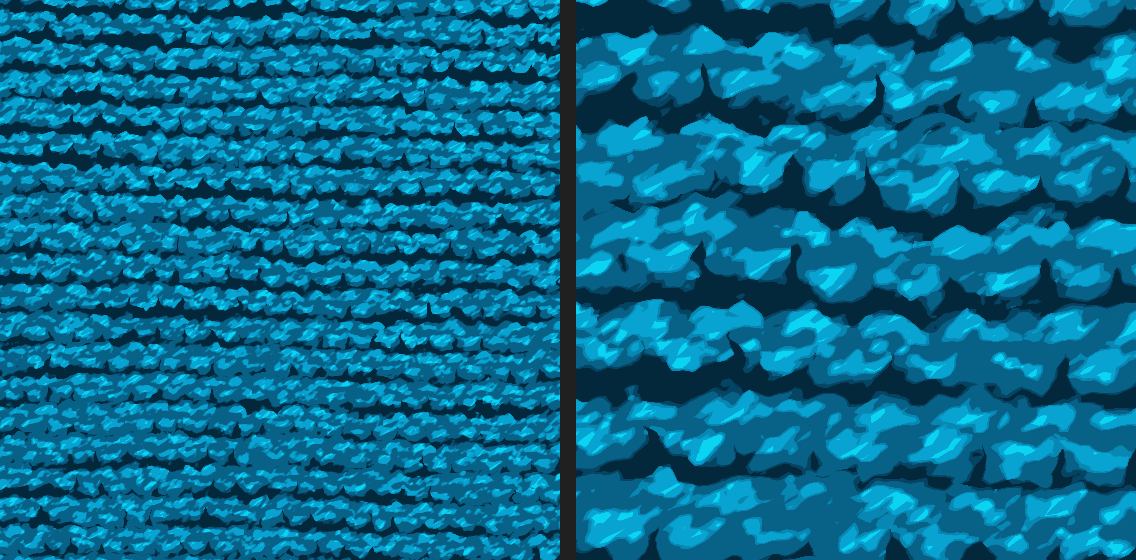
Left: the whole. Right: its middle third, enlarged.
Write a WebGL 2 fragment shader that draws this texture.

```glsl
#version 300 es
precision highp float;
// Garter-stitch knit in flat, posterised blues. Each ridge carries an upper line
// of arched loops and a lower line of hanging loops, set half a stitch apart.
// Triangle-interpolated noise cuts all edges into slanted, angular yarn facets.
uniform vec2 u_resolution;
out vec4 outColor;

const float STITCHES = 20.6;
const float RIDGES = 18.55;
const vec3 GAP = vec3(0.015, 0.155, 0.23);
const vec3 SHADE = vec3(0.02, 0.27, 0.39);
const vec3 YARN = vec3(0.03, 0.38, 0.53);
const vec3 SHEEN = vec3(0.03, 0.53, 0.70);
const vec3 LIGHT = vec3(0.03, 0.64, 0.82);
const vec3 GLINT = vec3(0.04, 0.83, 0.95);

float hash(vec2 p) {
  vec3 q = fract(p.xyx * vec3(0.1031, 0.1030, 0.0973));
  q += dot(q, q.yzx + 33.33);
  return fract((q.x + q.y) * q.z);
}

// Noise that is linear inside each triangle, so its contours are polygons.
float facets(vec2 p) {
  p += (p.x + p.y) * 0.366;
  vec2 cell = floor(p), f = fract(p);
  vec2 side = f.x > f.y ? vec2(1.0, 0.0) : vec2(0.0, 1.0);
  float high = max(f.x, f.y), low = min(f.x, f.y);
  return hash(cell) * (1.0 - high) + hash(cell + side) * (high - low)
       + hash(cell + 1.0) * low;
}

// Facets stretched along a slanted yarn direction.
float fibres(vec2 p, float angle, vec2 scale) {
  float c = cos(angle), s = sin(angle);
  return facets(vec2(c * p.x + s * p.y, c * p.y - s * p.x) * scale);
}

// Angular displacement of a point, centred on zero.
vec2 jitter(vec2 p, float scale, float amount) {
  return amount * (vec2(facets(p * scale), facets(p * scale + 43.7)) - 0.5);
}

// One line of loops: positive inside a loop; bend > 0 arches, bend < 0 hangs.
float loops(float x, float v, float height, float bend, float seed) {
  vec2 id = vec2(floor(x), seed);
  float lean = hash(id) - 0.5, lift = hash(id + 37.0) - 0.5;
  float size = mix(0.85, 1.12, hash(id + 71.0));
  vec2 d = vec2(fract(x) - 0.5 - 0.08 * lift, v - height - 0.06 * lift);
  d.y += bend * d.x * d.x + 0.2 * lean * d.x;
  return 1.0 - length(d / (size * vec2(0.46, 0.17)));
}

// Zero at the middle of a loop, one between two loops.
float scallop(float x) {
  float d = 2.0 * fract(x) - 1.0;
  return d * d;
}

float mask(float field, float soft) {
  return smoothstep(-soft, soft, field);
}

void main() {
  vec2 uv = gl_FragCoord.xy / u_resolution;
  float pixel = 1.0 / min(u_resolution.x, u_resolution.y);

  // Ridges sag to the right and wander; small jitter makes edges ragged.
  vec2 p = uv + jitter(uv, 16.0, 0.012) + jitter(uv + 7.0, 72.0, 0.011);
  p.y += 0.02 * uv.x + 0.003 * sin(9.0 * uv.x + 5.0 * uv.y);
  float row = p.y * RIDGES + 0.73;
  float ridge = floor(row), v = fract(row);
  float x = p.x * STITCHES + 0.83 + 0.3 * (hash(vec2(ridge, 5.0)) - 0.5);

  float coarse = fibres(uv, 0.4, vec2(58.0, 125.0));
  float fine = fibres(uv + 3.0, 0.7, vec2(85.0, 190.0));
  float streak = fibres(uv + 8.0, 0.6, vec2(60.0, 210.0));

  // Dark gaps between ridges: wider toward the top, closed in places,
  // with narrow tucks reaching up between the hanging loops.
  float openness = 0.035 + 0.06 * (uv.y - 0.5)
                 + 0.34 * (facets(vec2(uv.x * 9.0, p.y * RIDGES) + 9.0) - 0.5);
  float tuck = mix(-0.05, 0.62, facets(uv * 23.0 + 21.0));
  float between = scallop(x + 0.5);
  float below = openness + tuck * between * between - v;
  float above = openness + 0.1 * scallop(x) - (1.0 - v);
  float gap = max(below, above) + 0.2 * (coarse - 0.5) + 0.1 * (fine - 0.5);

  // Lit loops, the upper line catching more light than the lower.
  float upper = loops(x, v, 0.74, 0.35, ridge);
  float lower = loops(x + 0.5, v, 0.31, -0.5, ridge + 90.0) - 0.08;
  float lit = max(upper, lower) + 1.0 * (coarse - 0.5) + 0.8 * (fine - 0.5);
  lit -= 0.1 + 4.0 * max(gap + 0.01, 0.0) - 0.14 * (uv.y - 0.5);
  float glint = min(lit - 0.3, 1.8 * (streak - 0.69));

  // Flat tones layered from deep to bright.
  float gapSoft = 10.0 * pixel, litSoft = 45.0 * pixel;
  vec3 color = mix(YARN, SHADE, mask(gap + 0.04, gapSoft));
  color = mix(color, GAP, mask(gap, gapSoft));
  color = mix(color, SHEEN, mask(lit, litSoft));
  color = mix(color, LIGHT, mask(lit - 0.17, litSoft));
  color = mix(color, GLINT, mask(glint, litSoft));
  outColor = vec4(color, 1.0);
}
```
